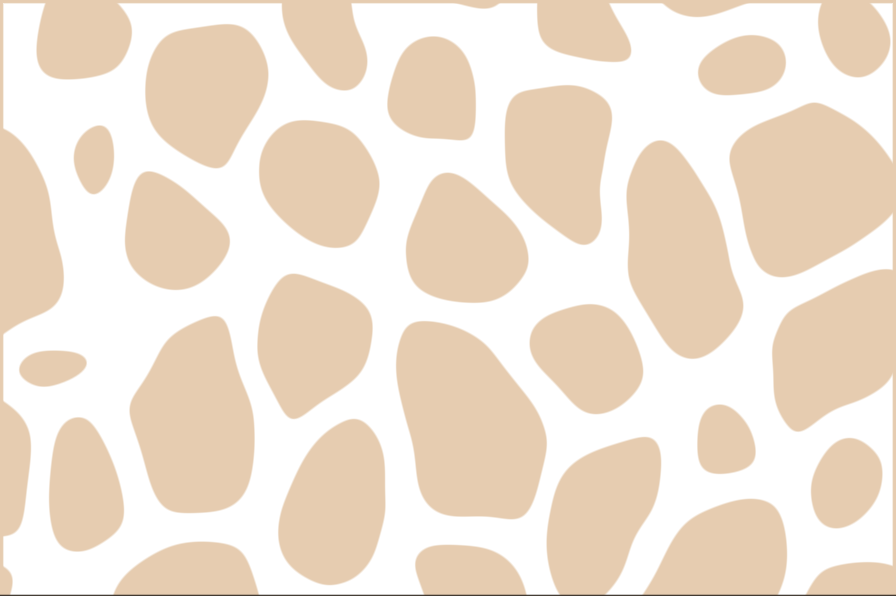
This pattern is drawn by a Shadertoy shader. Its source:

```glsl
// Cow-hide spots: smooth beige blobs on white, parted by winding channels.
// Blobs are soft-edged Voronoi cells of staggered, jittered sites with random
// weight and stretch; a noise warp bends their outlines.

vec3 hash3(vec2 p) {
    vec3 q = fract(p.xyx * vec3(0.1031, 0.1030, 0.0973));
    q += dot(q, q.yxz + 33.33);
    return fract((q.xxy + q.yzz) * q.zyx);
}

// Smooth 2D vector noise, centred on zero
vec2 vectorNoise(vec2 p) {
    vec2 cell = floor(p), t = fract(p);
    t = t * t * t * (t * (t * 6.0 - 15.0) + 10.0);
    vec2 low = mix(hash3(cell).xy, hash3(cell + vec2(1, 0)).xy, t.x);
    vec2 high = mix(hash3(cell + vec2(0, 1)).xy, hash3(cell + vec2(1, 1)).xy, t.x);
    return mix(low, high, t.y) - 0.5;
}

// Lead of the nearest site over the softly blended others; zero mid-channel
float spotField(vec2 p) {
    const float softness = 0.035;
    vec2 cellSize = vec2(0.215, 0.28);
    vec2 home = floor(p / cellSize);
    float nearest = 0.0, others = 1e-9;
    for (int j = -2; j <= 2; j++) {
        for (int i = -3; i <= 3; i++) {
            vec2 id = home + vec2(i, j);
            vec3 h = hash3(id + 57.0);
            float stagger = 0.5 * mod(id.x, 2.0) - 0.25;
            vec2 site = (id + 0.5 + vec2(0.0, stagger) + 0.5 * (h.xy - 0.5)) * cellSize;

            // Stretched distance, mostly upright, less a random radius
            float tilt = 1.8 * (fract(h.z * 17.0) - 0.5);
            float c = cos(tilt), s = sin(tilt);
            vec2 v = mat2(c, -s, s, c) * (p - site) * vec2(1.2, 0.85);
            float weight = exp((0.11 * h.z * h.z - length(v)) / softness);

            others += min(weight, nearest);
            nearest = max(weight, nearest);
        }
    }
    return softness * log(nearest / others);
}

void mainImage(out vec4 fragColor, in vec2 fragCoord) {
    vec2 p = fragCoord / iResolution.y;
    float width = iResolution.x / iResolution.y;
    float pixel = 1.0 / iResolution.y;
    vec3 beige = vec3(0.90, 0.80, 0.69);

    // Spots
    vec2 warped = p + 0.062 * vectorNoise(p * 7.0 + 11.0);
    float lead = spotField(warped + 3.0) - 0.046;
    float edge = max(fwidth(lead), 1e-5);
    vec3 color = mix(vec3(1.0), beige, smoothstep(-edge, edge, lead));

    // Thin beige frame at the top and sides
    float inset = min(1.0 - p.y, min(p.x, width - p.x));
    color = mix(beige, color, smoothstep(-pixel, pixel, inset - 0.0055));

    // Dark hairline along the bottom
    color = mix(vec3(0.22, 0.19, 0.16), color, smoothstep(-pixel, pixel, p.y - 0.002));

    fragColor = vec4(color, 1.0);
}
```
